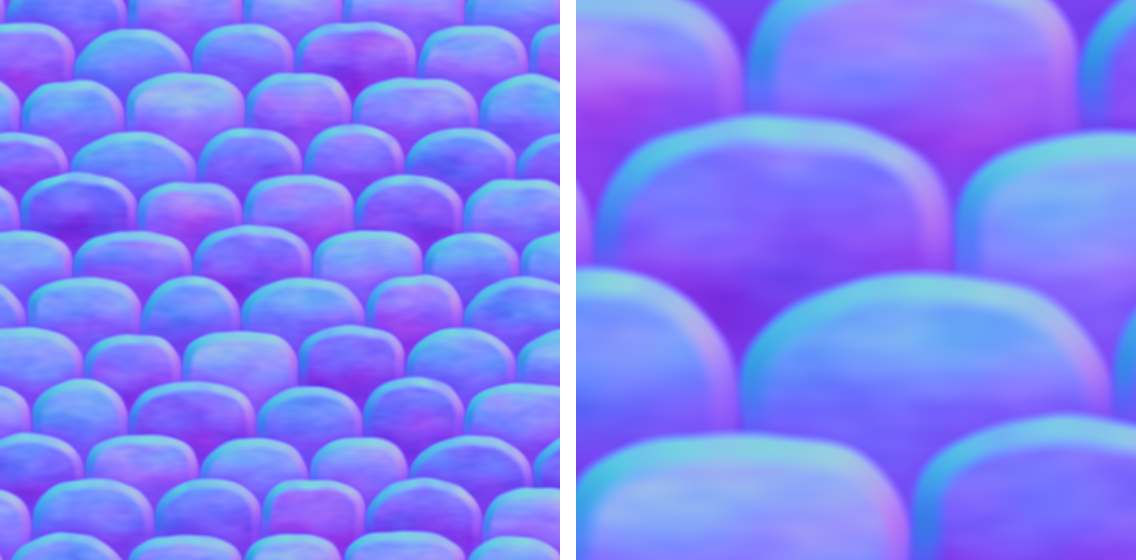
Left, the full canvas; right, a detail of the centre.
A Shadertoy shader for this texture map:

```glsl
const float ROWS = 11.0;
const float COLUMNS = 5.0;
const float CELL_WIDTH = ROWS / COLUMNS; // measured in row heights

vec2 hash22(vec2 p) {
    vec3 q = fract(p.xyx * vec3(0.1031, 0.1030, 0.0973));
    q += dot(q, q.yzx + 33.33);
    return fract((q.xx + q.yz) * q.zy);
}

float gradientNoise(vec2 p) {
    vec2 i = floor(p), f = fract(p);
    vec2 u = f * f * f * (f * (f * 6.0 - 15.0) + 10.0);
    vec2 e = vec2(0.0, 1.0);
    float a = dot(hash22(i) * 2.0 - 1.0, f);
    float b = dot(hash22(i + e.yx) * 2.0 - 1.0, f - e.yx);
    float c = dot(hash22(i + e.xy) * 2.0 - 1.0, f - e.xy);
    float d = dot(hash22(i + 1.0) * 2.0 - 1.0, f - 1.0);
    return mix(mix(a, b, u.x), mix(c, d, u.x), u.y);
}

// Random pair for a cell, wrapped so the pattern tiles
vec2 cellRandom(vec2 cell, float salt) {
    return hash22(mod(cell, vec2(COLUMNS, ROWS)) + salt);
}

// Half-cell stagger that drifts near the last rows to close the odd wrap
float rowPhase(float row) {
    float r = mod(row, ROWS);
    return fract(0.7 + 0.5 * r + 0.55 * smoothstep(8.0, 11.0, r));
}

float cellEdge(vec2 cell) {
    float jitter = 0.2 * (cellRandom(cell, 3.0).x - 0.5);
    return (cell.x + rowPhase(cell.y) + jitter) * CELL_WIDTH;
}

// Rounded arch open at the bottom: xy = outward direction, z = inside distance
vec3 archDistance(vec2 p, vec2 halfSize, float power) {
    vec2 a = max(vec2(abs(p.x), p.y) / halfSize, vec2(0.001, 0.0));
    float sum = pow(a.x, power) + pow(a.y, power);
    float radius = pow(sum, 1.0 / power);
    vec2 gradient = pow(a, vec2(power - 1.0)) / halfSize;
    gradient *= radius / sum;
    gradient.x *= p.x < 0.0 ? -1.0 : 1.0;
    float steepness = length(gradient);
    return vec3(gradient / steepness, (1.0 - radius) / steepness);
}

// Slope of the broad face: nearly flat on top, falling away below
vec2 faceSlope(vec2 p, float down, float side, vec2 seed) {
    vec2 grainPoint = p * vec2(1.1, 2.2) + seed * 37.0;
    vec2 grain = vec2(gradientNoise(grainPoint), gradientNoise(grainPoint + 19.7));
    float fine = gradientNoise(p * vec2(3.0, 7.0) + seed * 11.0);
    vec2 tilt = (seed - 0.5) * vec2(0.36, 0.5);
    float fall = mix(0.14, -0.46, smoothstep(0.25, 1.45, down));
    return vec2(0.08 * side, fall) + tilt + 0.38 * grain + 0.12 * fine;
}

// Lays one scale over the slopes of those behind it
vec2 layScale(vec2 slope, vec2 p, vec2 cell) {
    float left = cellEdge(cell);
    float right = cellEdge(cell + vec2(1.0, 0.0));
    vec2 shape = cellRandom(cell, 17.0);
    vec2 seed = cellRandom(cell, 41.0);
    float top = cell.y + 0.5 + 0.22 * (shape.x - 0.5);
    float down = p.y - top;
    vec2 halfSize = vec2(0.5 * (right - left), mix(0.65, 0.98, shape.y));
    vec2 local = vec2(p.x - 0.5 * (left + right), halfSize.y - down);
    vec3 arch = archDistance(local, halfSize, mix(1.95, 2.8, seed.x));
    float inside = arch.z + 0.06 * gradientNoise(p * 1.9 + seed * 23.0);

    // Crease around the arch
    float crease = 0.55 * exp(-6.0 * max(-inside, 0.0));
    slope = mix(slope, vec2(-0.08, -0.5), crease);

    // Raised rim, weaker along the lower sides
    float wear = 0.85 + 0.5 * gradientNoise(p * 2.7 + seed * 5.0);
    float rim = 1.0 - smoothstep(0.1, 0.26, inside);
    rim *= wear * (1.0 - 0.65 * smoothstep(0.55, 1.2, down));
    vec2 face = faceSlope(p, down, local.x / halfSize.x, seed);
    vec2 surface = mix(face, arch.xy * vec2(0.62, 0.66), clamp(rim, 0.0, 1.0));
    return mix(slope, surface, smoothstep(-0.05, 0.05, inside));
}

// Stacks nearby rows from back to front
vec2 scaleSlopes(vec2 p) {
    vec2 slope = vec2(0.0, -0.4);
    float nearestRow = floor(p.y - 0.5);
    for (int j = -2; j <= 1; j++) {
        float row = nearestRow + float(j);
        float column = floor(p.x / CELL_WIDTH - rowPhase(row));
        for (int i = -1; i <= 1; i++) {
            slope = layScale(slope, p, vec2(column + float(i), row));
        }
    }
    return slope;
}

vec3 encodeNormal(vec2 slope) {
    vec2 xy = slope * min(1.0, 0.85 / max(length(slope), 0.001));
    return 0.5 + 0.5 * vec3(xy, sqrt(1.0 - dot(xy, xy)));
}

void mainImage(out vec4 fragColor, in vec2 fragCoord) {
    vec2 uv = fragCoord / iResolution.xy;
    vec2 p = vec2(uv.x, 1.0 - uv.y) * ROWS;
    fragColor = vec4(encodeNormal(scaleSlopes(p)), 1.0);
}
```
